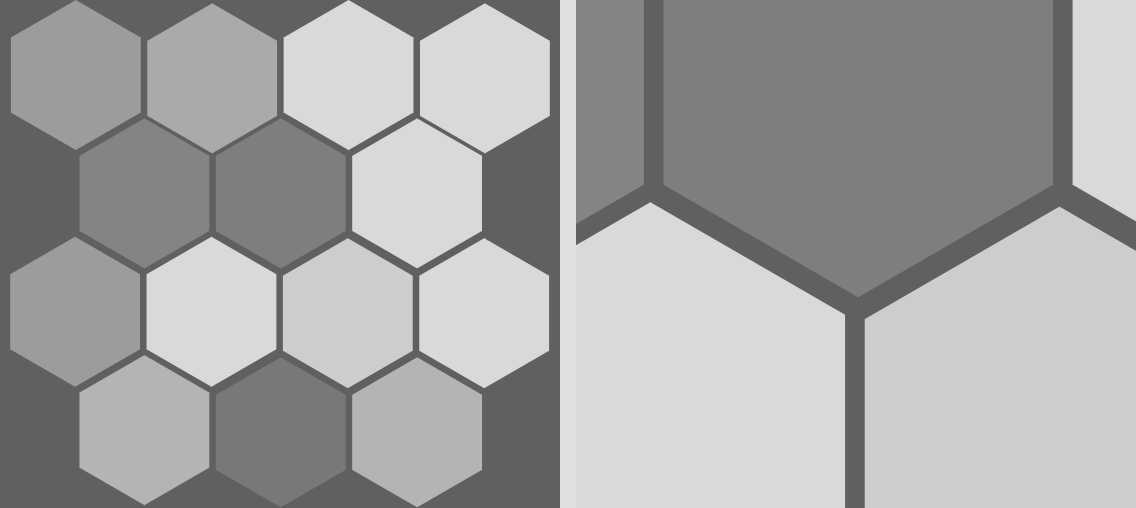
Left: the whole. Right: its middle third, enlarged.
A Shadertoy shader for this pattern:

```glsl
// Loose sheet of grey pointy-top hexagons, rows of four and three, on a dark ground.

// Lengths are fractions of the canvas height, measured from the top left.
const float ASPECT = 512.0 / 464.0;
const int ROWS = 4;
const int WIDE_ROW = 4;                        // hexagons in even rows; odd rows hold one less
const float APOTHEM = 0.1279;                  // centre to flat side
const vec2 FIRST_CENTRE = vec2(0.1494, 0.1477);
const vec2 PITCH = vec2(0.2687, 0.2330);
const float ODD_ROW_SHIFT = 0.1351;
const float NUDGE = 0.00144;                   // unit of hand-placed misalignment
const float GROUND = 0.376;
const float GREYS[14] = float[14](
    0.610, 0.665, 0.851, 0.851,
    0.516, 0.496, 0.851,
    0.612, 0.851, 0.804, 0.851,
    0.706, 0.470, 0.706);

// Signed distance to the sides of a pointy-top hexagon.
float hexDistance(vec2 p, float apothem) {
    p = abs(p);
    return max(p.x, dot(p, vec2(0.5, 0.8660254))) - apothem;
}

// Small placement errors, in nudges, that differ from row to row.
vec2 misalignment(int row, int col) {
    if (row == 0) return vec2(0.0, 4.5 * float(col % 2));
    if (row == 2) return vec2(-1.0, 2.0 * float(col / 2));
    if (row == 3) return vec2(0.0, 3.0 * float(min(col, 1)));
    return vec2(0.0);
}

vec2 hexCentre(int row, int col) {
    vec2 centre = FIRST_CENTRE + PITCH * vec2(col, row);
    centre.x += ODD_ROW_SHIFT * float(row % 2);
    return centre + NUDGE * misalignment(row, col);
}

void mainImage(out vec4 fragColor, in vec2 fragCoord) {
    // One whole sheet per canvas; only ground meets its edges, so it tiles.
    vec2 uv = fragCoord / iResolution.xy;
    vec2 p = vec2(uv.x * ASPECT, 1.0 - uv.y);
    float pixel = 1.0 / iResolution.y;

    float grey = GROUND;
    int index = 0;
    for (int row = 0; row < ROWS; row++) {
        int count = WIDE_ROW - row % 2;
        for (int col = 0; col < count; col++) {
            float d = hexDistance(p - hexCentre(row, col), APOTHEM);
            float coverage = clamp(0.5 - d / pixel, 0.0, 1.0);
            grey = mix(grey, GREYS[index], coverage);
            index++;
        }
    }
    fragColor = vec4(vec3(grey), 1.0);
}
```
